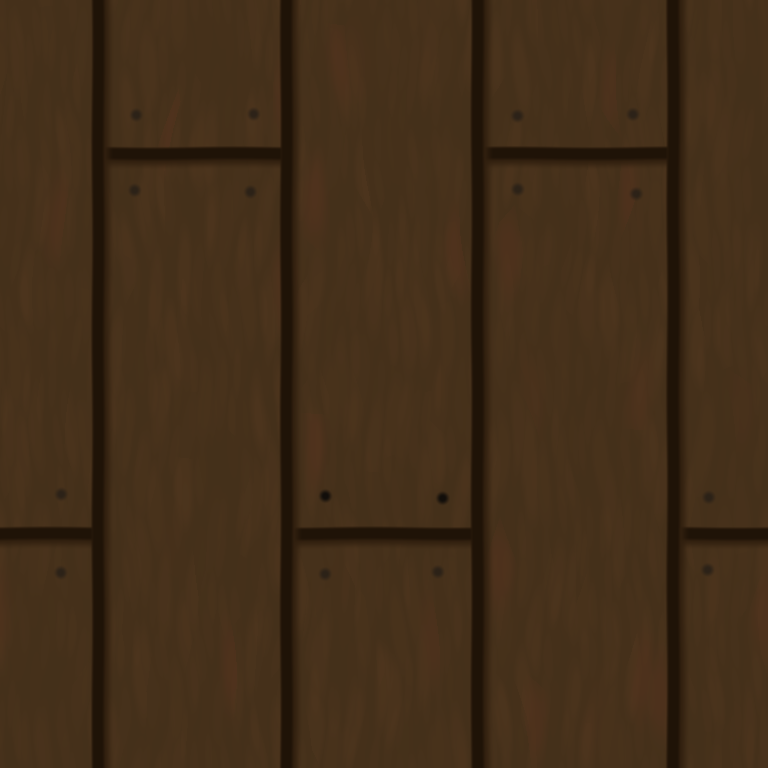
Give the GLSL for this texture, as a WebGL 1 fragment shader.

```glsl
precision highp float;
uniform vec2 u_resolution;

#define PLANKS 4.0
#define GAP_HALF 0.0075
#define SHADE_WIDTH 0.014
#define NAIL_OFFSET vec2(0.077, 0.0490)
#define NAIL_JITTER 0.008
#define NAIL_RADIUS 0.0065
#define WOOD vec3(0.268, 0.188, 0.102)
#define STREAK vec3(0.304, 0.207, 0.115)
#define RUST vec3(0.325, 0.196, 0.115)
#define GROOVE vec3(0.122, 0.074, 0.028)
#define SHADE vec3(0.190, 0.122, 0.056)
#define NAIL vec3(0.155, 0.123, 0.090)

const float TAU = 6.2831853;

vec2 hash2(vec2 p) {
    vec2 q = vec2(dot(p, vec2(12.99, 78.23)), dot(p, vec2(39.35, 11.13)));
    return fract(sin(q) * 4375.85);
}

// Tiling cellular noise: x is the nearest distance, y the random value of that cell
vec2 cellular(vec2 uv, vec2 cells) {
    vec2 p = uv * cells;
    vec2 base = floor(p);
    vec2 best = vec2(9.0, 0.0);
    for (int j = -1; j <= 1; j++) {
        for (int i = -1; i <= 1; i++) {
            vec2 cell = base + vec2(float(i), float(j));
            vec2 id = mod(cell, cells);
            float d = length(cell + hash2(id) - p);
            if (d < best.x) best = vec2(d, hash2(id + 71.0).x);
        }
    }
    return best;
}

// Faint wavy streaks along the planks with a few reddish stains
vec3 woodGrain(vec2 uv) {
    vec2 p = uv;
    p.x += 0.005 * sin(TAU * (2.0 * uv.y + 3.0 * uv.x));
    p.x += 0.003 * sin(TAU * (5.0 * uv.y - 4.0 * uv.x) + 1.3);
    vec2 broad = cellular(p, vec2(44.0, 8.0));
    vec2 fine = cellular(p + vec2(0.37, 0.19), vec2(76.0, 13.0));
    vec2 stain = cellular(p, vec2(26.0, 7.0));
    float streak = smoothstep(0.60, 0.25, broad.x) * broad.y * 0.6
                 + smoothstep(0.55, 0.25, fine.x) * fine.y * 0.35;
    float rust = smoothstep(0.60, 0.10, stain.x) * smoothstep(0.82, 0.95, stain.y);
    return mix(mix(WOOD, STREAK, streak), RUST, rust * 0.6);
}

// Dark slot with a soft shadow on its positive side
vec3 addGroove(vec3 color, float d, float soft) {
    float shadow = smoothstep(-GAP_HALF - soft, -GAP_HALF + soft, d)
                 * (1.0 - smoothstep(GAP_HALF, GAP_HALF + SHADE_WIDTH, d));
    float core = 1.0 - smoothstep(GAP_HALF - soft, GAP_HALF + soft, abs(d));
    return mix(mix(color, SHADE, shadow), GROOVE, core);
}

void main() {
    vec2 uv = gl_FragCoord.xy / u_resolution;
    float soft = max(0.0028, 1.0 / min(u_resolution.x, u_resolution.y));

    // Uneven plank widths and slightly wandering edges
    float x = uv.x - 0.0035 * cos(TAU * (uv.x - 0.04))
            + 0.0005 * sin(TAU * 4.0 * uv.y + 9.0 * floor(uv.x * PLANKS));
    float pitch = 1.0 / PLANKS;
    float shifted = x - 0.5 * pitch;
    float id = mod(floor(shifted / pitch), PLANKS);
    float gapDistance = mod(x, pitch) - 0.5 * pitch;

    // Plank coordinates: across from its centre, up from its end joint
    float odd = mod(id, 2.0);
    float joint = mix(0.800, 0.305, odd);
    vec2 p = vec2(mod(shifted, pitch) - 0.5 * pitch, fract(uv.y - joint + 0.5) - 0.5);
    float tilt = 0.0006 * sin(30.0 * p.x + id * 2.0);

    vec3 color = woodGrain(uv);
    color = addGroove(color, -p.y + tilt, soft);

    // Two nails on each side of the joint; one pair is darker
    for (int i = 0; i < 4; i++) {
        float n = float(i);
        vec2 side = vec2(mod(n, 2.0), floor(n / 2.0)) * 2.0 - 1.0;
        vec2 jitter = (hash2(vec2(id + 3.0, n + 5.0)) - 0.5) * NAIL_JITTER;
        float d = length(p - side * NAIL_OFFSET - jitter);
        float dark = step(abs(id - 1.0), 0.5) * step(0.0, side.y);
        float cover = 1.0 - smoothstep(NAIL_RADIUS - 0.004, NAIL_RADIUS + 0.004, d);
        color = mix(color, NAIL * mix(1.0, 0.45, dark), cover * mix(0.85, 1.0, dark));
    }

    color = addGroove(color, gapDistance, soft);
    gl_FragColor = vec4(color, 1.0);
}
```
